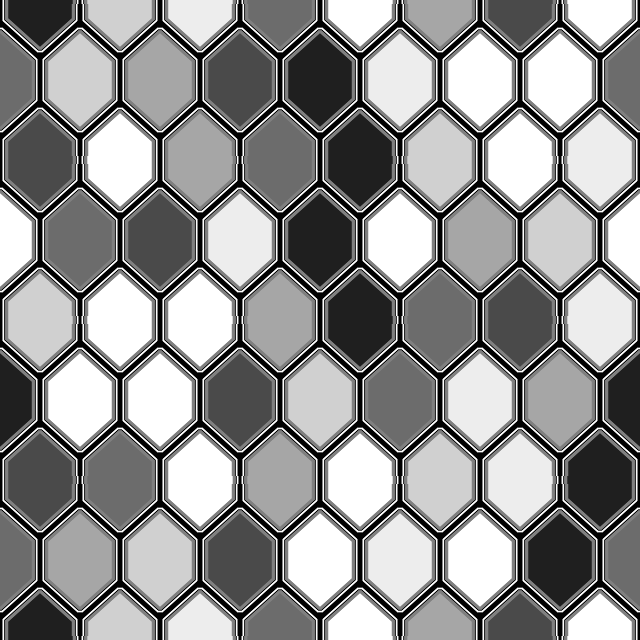
A WebGL 1 fragment shader for this pattern:

```glsl
precision highp float;
// Staggered tall hexagon tiles in random greys, each with a fine layered outline.

uniform vec2 u_resolution;

const float REPEATS = 8.0;         // tiles across and rows down
const float SLOPE = 0.9;           // rise over run of the slanted sides
const float CAP_HEIGHT = 0.686;    // half height at which the tips are blunted

// Outline layers, as distance inward from the tile edge (tile width = 1)
const float GROUT_END = 0.031;
const float WHITE_END = 0.053;
const float BLACK_END = 0.064;
const float BORDER_END = 0.104;
const float BORDER_TONE = 0.5;

// Small kink in the upright lines of every second joint
const float KINK_SHIFT = 0.012;
const float KINK_HALF = 0.045;

float hash(vec2 cell) {
  return fract(sin(dot(cell, vec2(127.1, 311.7))) * 43758.5453);
}

// Inward distance to the nearest side of a hexagon centred on the origin
float hexInset(vec2 p, float sideShift) {
  vec2 q = abs(p);
  float tip = 0.5 + 0.25 * SLOPE;
  float slant = (tip - q.y - SLOPE * q.x) / sqrt(1.0 + SLOPE * SLOPE);
  return min(min(0.5 + sideShift - q.x, slant), CAP_HEIGHT - q.y);
}

// Rank of a tile among its row, so every row mixes the whole range of greys
float rankInRow(vec2 cell) {
  float own = hash(cell);
  float rank = 0.0;
  for (float col = 0.0; col < REPEATS; col += 1.0) {
    rank += 1.0 - step(own, hash(vec2(col, cell.y)));
  }
  return rank;
}

float tileTone(vec2 cell) {
  float rank = rankInRow(mod(cell, REPEATS));
  if (rank < 0.5) return 0.12;
  if (rank < 1.5) return 0.29;
  if (rank < 2.5) return 0.425;
  if (rank < 3.5) return 0.65;
  if (rank < 4.5) return 0.815;
  if (rank < 5.5) return 0.93;
  return 1.0;
}

// Antialiased step at an outline layer
float past(float edge, float inset, float pixel) {
  return smoothstep(-0.5 * pixel, 0.5 * pixel, inset - edge);
}

void main() {
  float canvas = min(u_resolution.x, u_resolution.y);
  vec2 p = gl_FragCoord.xy / canvas * REPEATS;
  float pixel = REPEATS / canvas;

  // Nearest tile among the even (shifted) and odd rows
  float inset = -1.0;
  vec2 cell = vec2(0.0);
  for (int parity = 0; parity < 2; parity++) {
    float odd = float(parity);
    float row = 2.0 * floor((p.y - odd) * 0.5 + 0.5) + odd;
    float offset = 0.5 * (1.0 - odd);
    float col = floor(p.x - offset + 0.5);
    vec2 local = p - vec2(col + offset, row);

    float kinkSide = 1.0 - 2.0 * mod(col, 2.0);
    float kink = (1.0 - odd) * step(0.0, local.x * kinkSide)
               * step(abs(local.y), KINK_HALF);
    float d = hexInset(local, kink * KINK_SHIFT);
    if (d > inset) {
      inset = d;
      cell = vec2(col, row);
    }
  }

  // Black grout, white line, thin black line, grey border, tile face
  float tone = past(GROUT_END, inset, pixel);
  tone = mix(tone, 0.0, past(WHITE_END, inset, pixel));
  tone = mix(tone, BORDER_TONE, past(BLACK_END, inset, pixel));
  tone = mix(tone, tileTone(cell), past(BORDER_END, inset, pixel));

  gl_FragColor = vec4(vec3(tone), 1.0);
}
```
